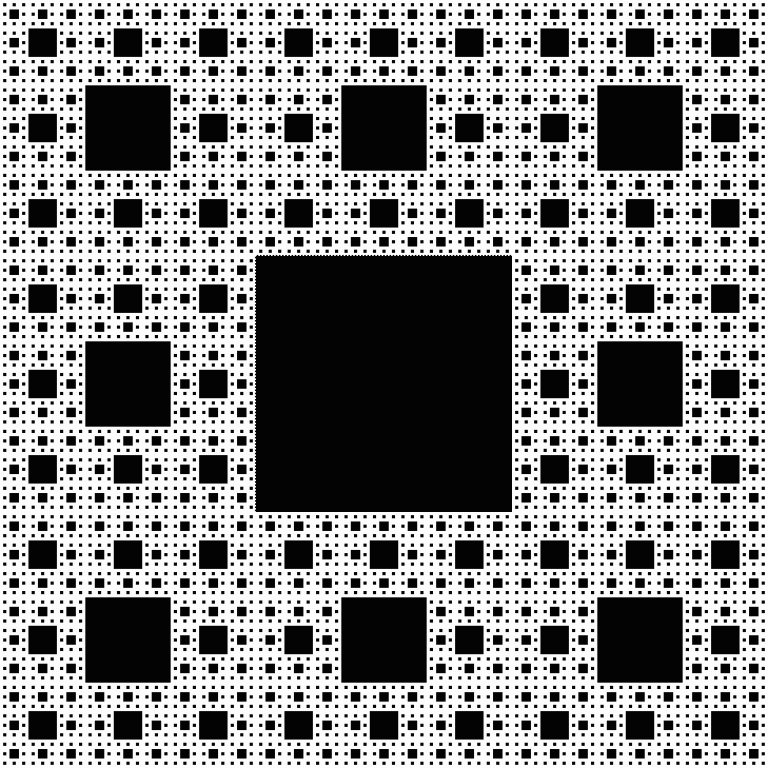
This pattern is drawn by a three.js fragment shader. Its source:

```glsl
// A square fractal carpet: every cell has its middle ninth cut out in black,
// and each of the eight cells around it repeats this at a third of the size.
// Each depth is a folded grid of boxes, smoothed by their coverage of a pixel.

varying vec2 vUv;

const int DEPTH = 5;                    // sizes of hole, from 1/3 to 1/243
const float RATIO = 3.0;                // shrink from one depth to the next
const vec3 PAPER = vec3(0.99);
const vec3 INK = vec3(0.01);
const float STIPPLE_PITCH = 1.0 / 243.0; // spacing of the rim dots
const float STIPPLE_DEPTH = 1.0 / 729.0; // how far they reach past the rim

// Share of a pixel covered by a box, given the offset from the box centre.
float boxCoverage(vec2 offset, vec2 halfSize, vec2 pixel) {
  vec2 inside = 0.5 + (halfSize - abs(offset)) / pixel;
  vec2 share = clamp(min(inside, 2.0 * halfSize / pixel), 0.0, 1.0);
  return share.x * share.y;
}

// Holes in the middle of every cell of one grid.
float holes(vec2 p, float cell, vec2 pixel) {
  vec2 offset = (fract(p / cell) - 0.5) * cell;
  return boxCoverage(offset, vec2(0.5 * cell / RATIO), pixel);
}

// Fine dots along a rim: x runs along it, y points away from the hole.
float stipple(vec2 p, float rimLength, vec2 pixel) {
  float along = (fract(p.x / STIPPLE_PITCH) - 0.5) * STIPPLE_PITCH;
  vec2 offset = vec2(along, p.y - 0.5 * STIPPLE_DEPTH);
  vec2 halfSize = vec2(0.25 * STIPPLE_PITCH, 0.5 * STIPPLE_DEPTH);
  float onRim = step(0.0, p.x) * step(p.x, rimLength);
  return onRim * boxCoverage(offset, halfSize, pixel);
}

void main() {
  vec2 pixel = max(fwidth(vUv), vec2(1e-5));

  // Carpet, from the largest hole to the smallest
  float ink = 0.0;
  float cell = 1.0;
  for (int i = 0; i < DEPTH; i++) {
    ink = max(ink, holes(vUv, cell, pixel));
    cell /= RATIO;
  }

  // Dotted left and top rims of the largest hole
  float side = 1.0 / RATIO;
  vec2 p = vUv - side;
  float rim = stipple(vec2(p.y, -p.x), side, pixel.yx)
            + stipple(vec2(p.x, p.y - side), side, pixel);
  ink = min(ink + rim, 1.0);

  gl_FragColor = vec4(mix(PAPER, INK, ink), 1.0);
}
```
